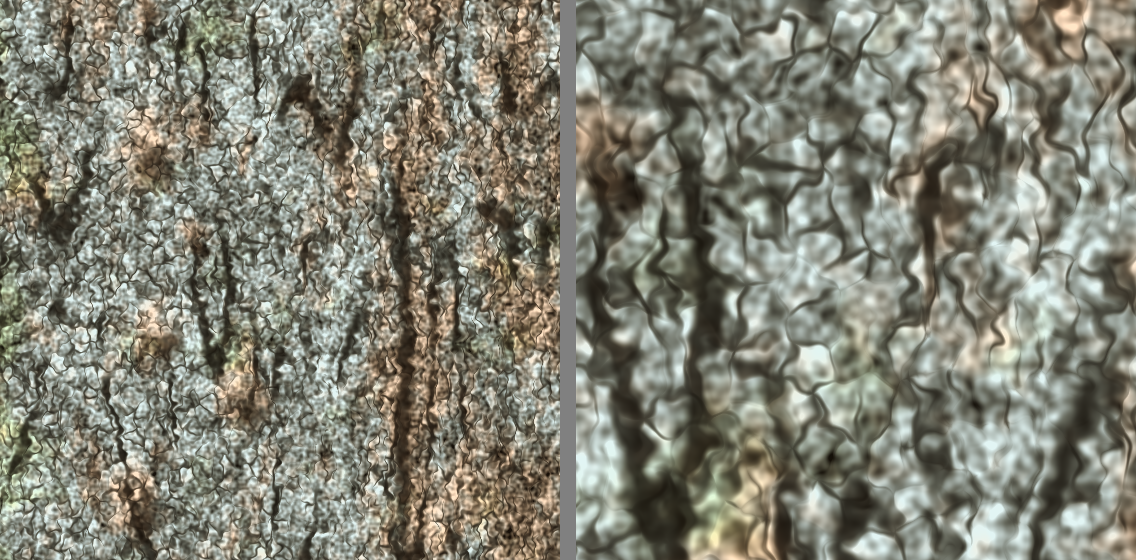
Left: the whole. Right: its middle third, enlarged.
Write a WebGL 2 fragment shader that draws this texture.

```glsl
#version 300 es
precision highp float;
uniform vec2 u_resolution;
out vec4 fragColor;

// Colours
const vec3 DARK = vec3(0.14, 0.12, 0.09), MID = vec3(0.41, 0.40, 0.35), PALE = vec3(0.82, 0.84, 0.82);
const vec3 LICHEN_TINT = vec3(0.97, 1.02, 1.03), WOOD_TINT = vec3(1.13, 0.96, 0.84);
const vec3 MOSS_TINT = vec3(1.0, 1.04, 0.82);
// Feature densities per canvas width and height
const vec2 SCALE_FREQ = vec2(46.0, 38.0), PLATE_FREQ = vec2(64.0, 27.0);
const vec2 FISSURE_FREQ = vec2(11.0, 2.4), CREVICE_FREQ = vec2(36.0, 12.0);
const vec2 FIBRE_FREQ = vec2(130.0, 55.0);
const float GRAIN_FREQ = 128.0;
// Strengths
const float BASE_TONE = 0.66, MOTTLE = 0.25, GRAIN = 0.30;
const float CRACK_DEPTH = 0.75, FISSURE_DEPTH = 0.88;
const float SEAM_X = 0.72;
const int KNOTS = 6;

vec2 hash2(vec2 cell) {
    const uint MUL = 1664525u;
    uvec2 v = uvec2(ivec2(cell) + 4096) * MUL + 1013904223u;
    for (int i = 0; i < 2; i++) {
        v.x += v.y * MUL;
        v.y += v.x * MUL;
        v ^= v >> 16u;
    }
    return vec2(v & 0xffffu) / 65536.0;
}

float cornerSlope(vec2 cell, vec2 offset) {
    float angle = 6.2832 * hash2(cell).x;
    return dot(vec2(cos(angle), sin(angle)), offset);
}

// Gradient noise, roughly -1 to 1
float noise(vec2 p) {
    vec2 i = floor(p), f = p - i, e = vec2(0.0, 1.0);
    vec2 u = f * f * f * (f * (f * 6.0 - 15.0) + 10.0);
    float low = mix(cornerSlope(i, f), cornerSlope(i + e.yx, f - e.yx), u.x);
    float high = mix(cornerSlope(i + e, f - e), cornerSlope(i + e.yy, f - e.yy), u.x);
    return 1.4 * mix(low, high, u.y);
}

float fbm(vec2 p) {
    float sum = 0.0;
    for (float amp = 0.6; amp > 0.08; amp *= 0.55) {
        sum += amp * noise(p);
        p = p * 2.03 + 17.3;
    }
    return sum;
}

// Cellular plates: x = distance to the crack, y = shade, zw = offset from centre
vec4 plates(vec2 p) {
    vec4 near = vec4(9.0, 0.0, 0.0, 0.0);
    float second = 9.0;
    for (int k = 0; k < 9; k++) {
        vec2 id = floor(p) + vec2(k % 3, k / 3) - 1.0;
        vec2 rnd = hash2(id);
        vec2 away = p - id - rnd;
        float d = length(away);
        second = min(second, max(d, near.x));
        if (d < near.x) near = vec4(d, fract(rnd.x * 7.0 + rnd.y * 13.0) - 0.5, away);
    }
    float edge = second - near.x;
    return vec4(edge, near.yzw * smoothstep(0.0, 0.2, edge));
}

void main() {
    vec2 p = gl_FragCoord.xy / min(u_resolution.x, u_resolution.y);
    vec2 wobble = vec2(noise(p * 19.0), noise(p * 19.0 + 40.0));
    vec2 fine = vec2(noise(p * 66.0 + 9.0), noise(p * 66.0 + 71.0));
    vec2 q = p + 0.010 * wobble + 0.007 * fine;

    // Bare wood in ragged upright patches, mostly right; moss on the left rim
    float wood = fbm(q * vec2(9.0, 4.5) + 5.0) + 0.4 * smoothstep(0.5, 0.85, p.x);
    wood = smoothstep(-0.1, 0.75, wood + 0.2 * noise(q * vec2(40.0, 20.0)));
    float moss = smoothstep(0.1, 0.8, fbm(q * 6.0 + 63.0) + 0.45 * (1.0 - smoothstep(0.0, 0.1, p.x)));

    // Rounded scales blend into upright plates, with mottling, fibres and grain
    vec4 plate = mix(plates(q * SCALE_FREQ), plates(q * PLATE_FREQ + 30.0), smoothstep(0.45, 0.75, p.x + 0.3 * wood));
    float tone = BASE_TONE - 0.13 * wood - 0.08 * moss;
    tone += 0.24 * plate.y + 0.18 * dot(plate.zw, vec2(-0.5, 0.85));
    tone += MOTTLE * fbm(p * vec2(9.0, 6.0) + 21.0) + 0.16 * noise(q * 34.0 + 14.0);
    tone += GRAIN * (noise(p * GRAIN_FREQ + 3.0) + 0.7 * noise(q * 74.0 + 8.0));
    tone += mix(0.12, 0.22, wood) * noise(q * FIBRE_FREQ);

    // Knots lit from above with a shadowed hollow
    float hollow = 0.0;
    for (int i = 0; i < KNOTS; i++) {
        vec2 rnd = hash2(vec2(i, 91));
        vec2 centre = vec2(0.05 + 0.62 * rnd.x, (float(i) + rnd.y) / float(KNOTS));
        float radius = 0.025 + 0.035 * hash2(vec2(i, 37)).x;
        vec2 local = (q + 0.025 * wobble.yx - centre) / radius;
        float body = 1.0 - smoothstep(0.4, 1.5, length(local * vec2(1.1, 0.7)));
        wood = max(wood, 0.9 * body);
        tone += 0.18 * body * dot(local, vec2(-0.3, 0.9));
        hollow = max(hollow, 1.0 - smoothstep(0.25, 0.9, length(local - vec2(0.4, -0.5))));
    }

    // Broken plate cracks, short crevices, long fissures and one deep seam
    float broken = smoothstep(-0.45, 0.35, noise(q * 27.0 + 50.0));
    float crack = broken * (1.0 - smoothstep(0.02, 0.12 + 0.18 * broken, plate.x));
    float crevice = 1.0 - smoothstep(0.03, 0.17, abs(noise(q * CREVICE_FREQ + 33.0)));
    crevice *= smoothstep(0.0, 0.35, noise(p * vec2(15.0, 11.0) + 60.0));
    float fissure = 1.0 - smoothstep(0.03, 0.14, abs(noise(q * FISSURE_FREQ + 2.0)) + 0.05 * fine.x);
    fissure *= smoothstep(-0.15, 0.25, noise(p * vec2(6.0, 5.0) + 80.0) + 0.3 * wobble.x);
    float seam = abs(q.x - SEAM_X - 0.02 * noise(vec2(4.5, p.y * 4.0)));
    seam = 1.0 - smoothstep(0.004, 0.02, seam);
    seam *= smoothstep(-0.25, 0.25, noise(vec2(9.5, p.y * 5.0)) + 0.4 * fine.y);
    float gap = max(max(fissure, seam), 0.75 * max(hollow, crevice));
    tone = mix(tone, 0.15, CRACK_DEPTH * crack);
    tone = clamp(mix(tone, 0.12 + 0.08 * fine.x, FISSURE_DEPTH * gap), 0.06, 0.93);

    // Tone to colour
    vec3 colour = mix(DARK, MID, min((tone - 0.12) / 0.28, 1.0));
    colour += (PALE - MID) * max((tone - 0.40) / 0.43, 0.0);
    float warmth = clamp(wood + 0.3 * plate.y + 0.3 * fine.y, 0.0, 1.0);
    colour *= mix(LICHEN_TINT, WOOD_TINT, warmth) * mix(vec3(1.0), MOSS_TINT, moss);
    fragColor = vec4(clamp(colour, 0.0, 1.0), 1.0);
}
```
